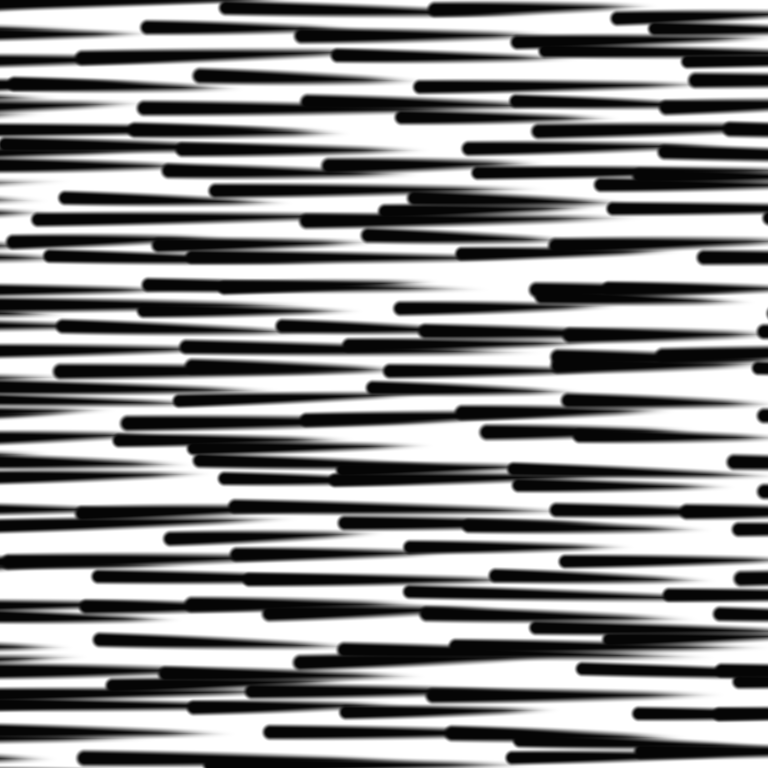
Reproduce this pattern procedurally as a WebGL 2 fragment shader.

```glsl
#version 300 es
precision highp float;
// Draws soft black comet strokes, round at the left and tapering right, on white.
uniform vec2 u_resolution;
out vec4 outColor;

const vec3 PAPER = vec3(1.0);
const vec3 INK = vec3(0.02);
const vec2 CELL = vec2(0.25, 0.0294);   // one stroke starts in each cell
const float GOLDEN = 0.618034;

// Integer hash of a cell, giving three values in 0..1.
vec3 hash3(ivec2 cell, int seed) {
    uvec3 v = uvec3(ivec3(cell, seed)) * 1664525u + 1013904223u;
    v.x += v.y * v.z;
    v.y += v.z * v.x;
    v.z += v.x * v.y;
    v ^= v >> 16u;
    v.x += v.y * v.z;
    v.y += v.z * v.x;
    v.z += v.x * v.y;
    return vec3(v >> 8u) / 16777216.0;
}

// Staggers each row so that stroke heads do not line up.
float rowShift(int row) {
    return fract(float(row) * GOLDEN + 0.5 * hash3(ivec2(0, row), 7).x);
}

// Ink of one stroke; p is relative to the centre of its head.
float strokeInk(vec2 p, float len, float slope, float weight) {
    float along = clamp(p.x / len, 0.0, 1.0);
    float dist = length(vec2(min(p.x, 0.0), p.y - slope * max(p.x, 0.0)));
    float taper = along * along;
    float outer = weight * mix(0.0128, 0.0055, taper);
    float inner = weight * mix(0.0050, -0.0090, mix(along, taper, 0.7));
    float tailFade = 1.0 - smoothstep(0.7, 1.0, along);
    return (1.0 - smoothstep(inner, outer, dist)) * tailFade;
}

// Light left on the paper after all nearby strokes overlap.
float paperLight(vec2 uv) {
    float light = 1.0;
    int baseRow = int(floor(uv.y / CELL.y));
    for (int dy = -2; dy <= 2; dy++) {
        int row = baseRow + dy;
        float shift = rowShift(row);
        int baseColumn = int(floor(uv.x / CELL.x - shift));
        for (int dx = -3; dx <= 1; dx++) {
            ivec2 cell = ivec2(baseColumn + dx, row);
            vec3 place = hash3(cell, 1);
            vec3 shape = hash3(cell, 2);
            vec2 jitter = vec2(0.75 * place.x + shift, 0.5 + 0.75 * (place.y - 0.5));
            vec2 head = (vec2(cell) + jitter) * CELL;
            float len = mix(0.28, 0.50, shape.x * shape.x);
            float slope = mix(-0.028, 0.028, shape.y);
            float weight = mix(0.92, 1.08, shape.z);
            light *= 1.0 - strokeInk(uv - head, len, slope, weight);
        }
    }
    return light;
}

void main() {
    vec2 uv = gl_FragCoord.xy / u_resolution.y;
    outColor = vec4(mix(INK, PAPER, paperLight(uv)), 1.0);
}
```
